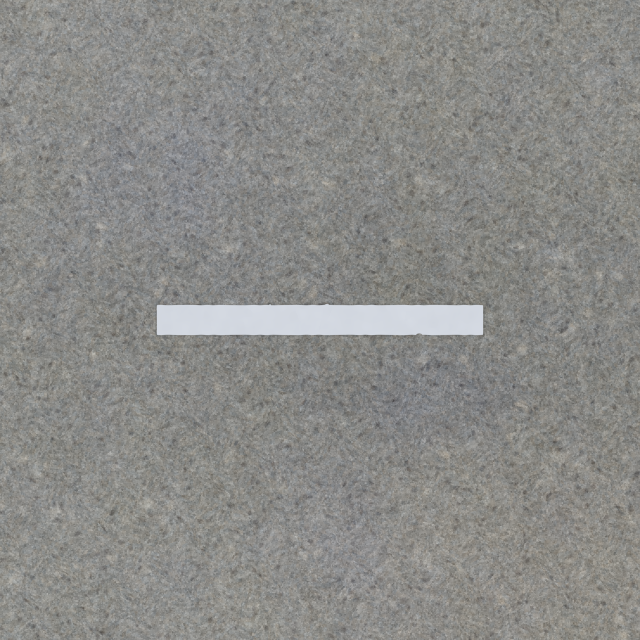
Reproduce this texture procedurally as a WebGL 2 fragment shader.

```glsl
#version 300 es
precision highp float;
uniform vec2 u_resolution;
out vec4 fragColor;

vec3 hash3(vec2 p) {
  vec3 q = fract(p.xyx * vec3(0.1031, 0.1030, 0.0973));
  q += dot(q, q.yxz + 33.33);
  return fract((q.xxy + q.yzz) * q.zyx);
}

// Distance to the nearest scattered point, and two random values of its cell
vec3 cells(vec2 p) {
  vec2 base = floor(p);
  vec3 nearest = vec3(9.0, 0.0, 0.0);
  for (int y = -1; y <= 1; y++) {
    for (int x = -1; x <= 1; x++) {
      vec2 cell = base + vec2(x, y);
      vec3 rnd = hash3(cell + 17.0);
      float d = length(cell + 0.15 + 0.7 * rnd.xy - p);
      if (d < nearest.x) nearest = vec3(d, rnd.z, fract(rnd.x * 7.3 + rnd.y * 3.7));
    }
  }
  return nearest;
}

// Soft signed grains, each with its own strength
float grain(vec2 p) {
  vec3 c = cells(p);
  return (c.y - 0.5) * (1.0 - smoothstep(0.1, 0.85, c.x));
}

float clouds(vec2 p) {
  float sum = 0.0, amp = 0.5;
  for (int i = 0; i < 4; i++) {
    p = mat2(0.8, 0.6, -0.6, 0.8) * p + 1.7;
    sum += amp * sin(p.x + 1.3 * sin(p.y)) * sin(p.y + sin(p.x * 0.7));
    p *= 1.9;
    amp *= 0.6;
  }
  return sum;
}

float blob(vec2 p, vec2 center, vec2 size) {
  vec2 q = (p - center) / size;
  return exp(-dot(q, q));
}

vec3 concrete(vec2 uv) {
  vec2 p = uv + 0.004 * vec2(sin(uv.y * 71.0 + 2.0 * sin(uv.x * 43.0)), sin(uv.x * 83.0 + uv.y * 37.0));

  // Broad tone: paler above and below, darker across the middle
  float tone = 0.542 - 0.035 * blob(uv, vec2(0.65, 0.52), vec2(0.55, 0.24));
  tone += 0.018 * blob(uv, vec2(0.05, 0.95), vec2(0.35));
  tone += 0.014 * blob(uv, vec2(0.3, 0.1), vec2(0.6, 0.2));
  tone -= 0.02 * blob(uv, vec2(0.64, 0.37), vec2(0.2, 0.05));
  tone += 0.012 * clouds(uv * 14.0);
  vec3 color = tone + vec3(0.003, 0.003, -0.011);

  // Cool and warm stains
  float cool = blob(uv, vec2(0.28, 0.72), vec2(0.2)) + blob(uv, vec2(0.55, 0.15), vec2(0.09, 0.13))
             + blob(uv, vec2(0.66, 0.38), vec2(0.18, 0.06));
  color += vec3(-0.008, -0.004, 0.017) * (cool + 0.6 * clouds(uv.yx * 23.0 + 4.0));
  color += vec3(0.009, 0.0, -0.008) * blob(uv, vec2(0.85, 0.12), vec2(0.4, 0.2));

  // Aggregate from coarse to fine
  color += 0.045 * grain(p * 48.0) + 0.085 * grain(p * 105.0 + 9.0);
  color += 0.12 * grain(p * 210.0 + 31.0) + 0.12 * grain(uv * 370.0 + 5.0);
  color += vec3(0.03, 0.0, -0.03) * grain(p * 130.0 + 57.0);

  // Sparse dark pits and pale chips
  vec3 pit = cells(p * 88.0 + 70.0);
  color -= vec3(0.08, 0.085, 0.08) * step(0.87, pit.y) * (1.0 - smoothstep(0.12, 0.5, pit.x));
  vec3 chip = cells(p * 40.0 + 23.0);
  float chipMask = step(0.94, chip.y) * (1.0 - smoothstep(0.1, 0.48, chip.x));
  color += mix(vec3(0.06, 0.06, 0.055), vec3(0.08, 0.065, 0.045), chip.z) * chipMask;

  // Larger faint pale patches
  float patches = blob(p, vec2(0.357, 0.615), vec2(0.012)) + blob(p, vec2(0.88, 0.6), vec2(0.012))
                + blob(p, vec2(0.85, 0.26), vec2(0.009, 0.018)) + blob(p, vec2(0.875, 0.29), vec2(0.015, 0.008))
                + blob(p, vec2(0.02, 0.092), vec2(0.018, 0.008)) + blob(p, vec2(0.67, 0.125), vec2(0.014, 0.009));
  return color + vec3(0.085, 0.08, 0.07) * patches;
}

void main() {
  vec2 uv = gl_FragCoord.xy / u_resolution;
  float pixel = 1.0 / min(u_resolution.x, u_resolution.y);

  // Painted bar with a slightly worn outline
  vec2 q = abs(uv - 0.5) - vec2(0.2535, 0.0217);
  float bar = length(max(q, 0.0)) + min(max(q.x, q.y), 0.0) - 0.0017;
  bar += 0.0003 * sin(uv.x * 190.0 + 2.0 * sin(uv.x * 77.0));
  bar = min(bar, length((uv - vec2(0.511, 0.5225)) / vec2(1.6, 1.0)) - 0.0025);
  bar = min(bar, length(uv - vec2(0.422, 0.5225)) - 0.002);
  bar = max(bar, 0.004 - length((uv - vec2(0.655, 0.475)) / vec2(1.4, 1.0)));

  vec3 paint = vec3(0.825, 0.845, 0.878) + 0.007 * clouds(uv * 55.0) + 0.012 * grain(uv * 60.0);
  vec3 color = concrete(uv);
  color *= 1.0 - 0.1 * (1.0 - smoothstep(0.0, 0.004, bar));
  color = mix(color, paint, 1.0 - smoothstep(-0.7 * pixel, 0.7 * pixel, bar));
  fragColor = vec4(color, 1.0);
}
```
